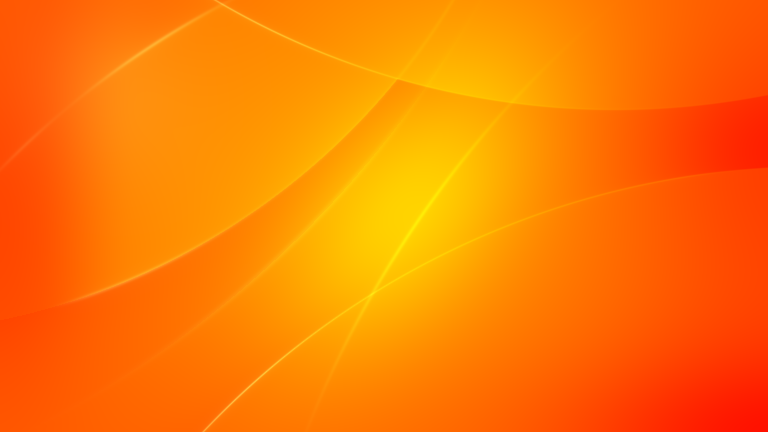
This background is drawn by a WebGL 2 fragment shader. Its source:

```glsl
#version 300 es
precision highp float;

uniform vec2 u_resolution;
out vec4 outColor;

// Soft elliptical falloff, 1 at the centre, tilted by an angle
float glow(vec2 p, vec2 centre, vec2 radii, float angle) {
    float c = cos(angle), s = sin(angle);
    vec2 d = p - centre;
    vec2 q = vec2(c * d.x + s * d.y, c * d.y - s * d.x) / radii;
    return exp(-dot(q, q));
}

// Signed distance to the circle through three points, negative inside
float arc(vec2 p, vec2 a, vec2 b, vec2 c) {
    vec2 u = b - a, v = c - a;
    float area = 2.0 * (u.x * v.y - u.y * v.x);
    vec2 offset = vec2(v.y * dot(u, u) - u.y * dot(v, v),
                       u.x * dot(v, v) - v.x * dot(u, u)) / area;
    return length(p - a - offset) - length(offset);
}

// Smooth coverage of the inner side of an edge
float inside(float d, float blur) {
    return 1.0 - smoothstep(-blur, blur, d);
}

// Thin bright line with a faint halo
float crease(float d, float width) {
    float t = d / width;
    return exp(-t * t) + 0.25 * exp(-abs(t) * 0.3);
}

// Shade that decays outward from an edge
float outerShade(float d, float reach) {
    return step(0.0, d) * exp(-d / reach);
}

void main() {
    vec2 p = gl_FragCoord.xy / u_resolution.y;
    float pixel = 1.0 / u_resolution.y;
    float fine = max(0.0022, 0.7 * pixel);

    // Sweeping arcs
    float leftSweep = arc(p, vec2(1.049, 1.0), vec2(0.741, 0.63), vec2(0.116, 0.287));
    float midSweep = arc(p, vec2(0.972, 0.78), vec2(0.764, 0.525), vec2(0.255, 0.109));
    float rightSweep = arc(p, vec2(1.32, 0.90), vec2(0.961, 0.479), vec2(0.729, 0.05));
    float topArc = arc(p, vec2(0.498, 1.0), vec2(1.042, 0.787), vec2(1.778, 0.78));
    float lowArc = arc(p, vec2(0.47, 0.0), vec2(1.0, 0.398), vec2(1.736, 0.609));
    float cornerArc = arc(p, vec2(0.498, 0.981), vec2(0.208, 0.792), vec2(0.023, 0.63));

    float aboveTop = inside(topArc, pixel);
    float belowLow = inside(lowArc, pixel);
    float leftPanel = inside(leftSweep, pixel) * (1.0 - aboveTop);

    // Warm field: yellow core in a broad orange halo
    float heat = 0.36;
    heat += 0.17 * glow(p, vec2(0.95, 0.50), vec2(0.75, 0.60), 0.0);
    heat += 0.30 * glow(p, vec2(0.94, 0.51), vec2(0.40, 0.22), 0.9);

    // Red falloff toward the sides and lower right corner
    heat -= 0.13 * glow(p, vec2(1.80, 0.45), vec2(0.40, 0.60), 0.0);
    heat -= 0.25 * glow(p, vec2(1.80, -0.02), vec2(0.55, 0.20), 0.0);
    heat -= 0.12 * glow(p, vec2(0.0, 0.50), vec2(0.20, 0.45), 0.0);
    heat -= 0.17 * (1.0 - 0.75 * belowLow) * (1.0 - 0.6 * aboveTop)
          * glow(p, vec2(1.80, 0.66), vec2(0.30, 0.22), 0.0);

    // Translucent panels bounded by the arcs
    float paleCorner = glow(p, vec2(0.24, 0.79), vec2(0.20, 0.22), 0.6);
    heat += 0.09 * leftPanel * smoothstep(0.08, 0.32, p.x);
    heat += 0.11 * aboveTop * glow(p, vec2(1.0, 0.90), vec2(0.55, 0.60), 0.0);
    heat += 0.06 * paleCorner;
    heat -= 0.07 * (1.0 - inside(cornerArc, 0.006))
          * glow(p, vec2(0.33, 1.0), vec2(0.20, 0.14), 0.0);
    heat -= 0.03 * outerShade(leftSweep, 0.12) * (1.0 - aboveTop);
    heat -= 0.04 * outerShade(lowArc, 0.08) * smoothstep(1.1, 0.6, p.x);
    heat += 0.035 * outerShade(midSweep, 0.06)
          * glow(p, vec2(0.70, 0.46), vec2(0.45, 0.25), 0.8);

    // Creases, each fading along its length
    float light = 0.0;
    light += crease(leftSweep, 2.0 * fine)
           * (0.03 + 0.09 * glow(p, vec2(0.30, 0.35), vec2(0.22, 0.15), 0.4))
           * smoothstep(0.10, 0.22, p.x);
    light += 0.05 * crease(midSweep, 3.0 * fine)
           * glow(p, vec2(0.70, 0.46), vec2(0.42, 0.25), 0.8);
    light += 0.09 * crease(rightSweep, 2.0 * fine)
           * glow(p, vec2(0.95, 0.46), vec2(0.38, 0.25), 1.0);
    light += crease(topArc, fine)
           * (0.035 + 0.14 * glow(p, vec2(0.60, 0.95), vec2(0.28, 0.16), -0.4))
           * smoothstep(1.85, 1.25, p.x);
    light += crease(lowArc, fine)
           * (0.07 + 0.16 * glow(p, vec2(0.56, 0.09), vec2(0.22, 0.16), 0.7))
           * smoothstep(1.76, 1.55, p.x);
    light += crease(cornerArc, 2.0 * fine)
           * (0.14 * glow(p, vec2(0.36, 0.90), vec2(0.16, 0.12), 0.6)
            + 0.06 * glow(p, vec2(0.06, 0.66), vec2(0.09, 0.09), 0.0));

    float haze = 0.07 * paleCorner + 0.9 * light * smoothstep(1.2, 0.5, p.x);
    outColor = vec4(clamp(vec3(1.0, heat + light, haze), 0.0, 1.0), 1.0);
}
```
